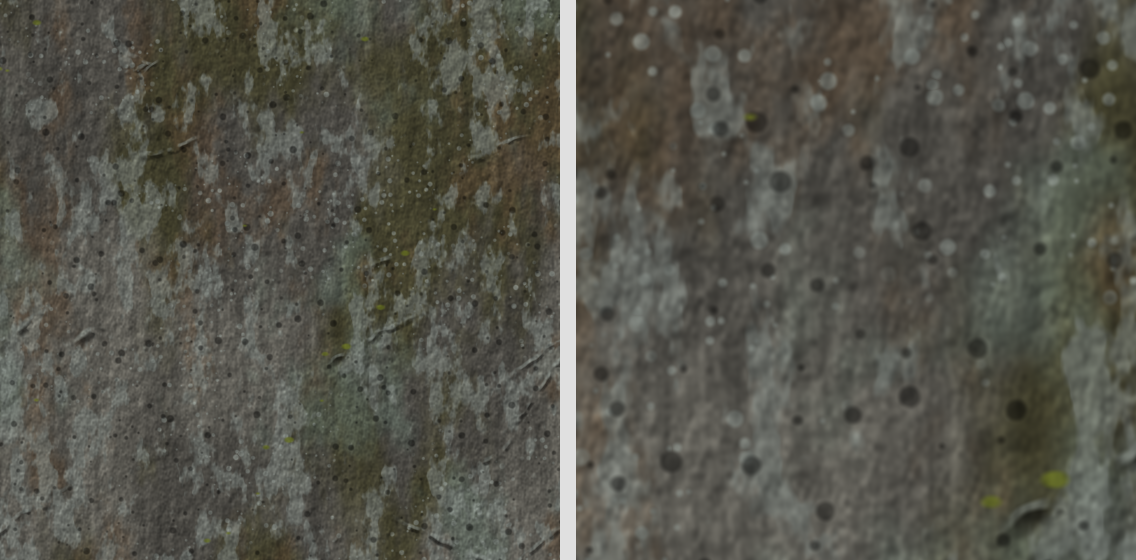
Left, the full canvas; right, a detail of the centre.
This texture is drawn by a Shadertoy shader. Its source:

```glsl
// Weathered dark stone wall with vertical stains, pale lichen flecks and diagonal scars.
#define STONE vec3(0.285, 0.278, 0.258)
#define OLIVE vec3(0.250, 0.242, 0.168)
#define PALE vec3(0.385, 0.378, 0.350)
#define RUST vec3(0.330, 0.260, 0.190)
#define VERDIGRIS vec3(0.360, 0.410, 0.370)
#define LICHEN vec3(0.455, 0.480, 0.460)
#define MOSS vec3(0.400, 0.440, 0.120)
#define FLECK_SCALE vec2(36.0, 20.0)
#define STREAK 0.30
#define RELIEF 1.2
#define GRAIN 0.32
#define SCARS 16

float hash(vec2 p) {
    return fract(sin(dot(p, vec2(127.1, 311.7))) * 43758.5453);
}

float noise(vec2 p) {
    vec2 i = floor(p), f = fract(p);
    f = f * f * (3.0 - 2.0 * f);
    return mix(mix(hash(i), hash(i + vec2(1, 0)), f.x),
               mix(hash(i + vec2(0, 1)), hash(i + vec2(1, 1)), f.x), f.y);
}

// Layered noise, normalised to 0..1
float fbm(vec2 p, int octaves) {
    float sum = 0.0, total = 0.0, amp = 0.5;
    for (int i = 0; i < octaves; i++) {
        sum += amp * noise(p);
        total += amp;
        amp *= 0.55;
        p = mat2(0.8, 0.6, -0.6, 0.8) * p * 2.03 + 17.3;
    }
    return sum / total;
}

// Soft round spots, one per occupied grid cell
float spots(vec2 p, float density) {
    vec2 cell = floor(p);
    float cover = 0.0;
    for (int y = -1; y <= 1; y++)
    for (int x = -1; x <= 1; x++) {
        vec2 id = cell + vec2(x, y);
        vec2 centre = id + vec2(hash(id + 3.1), hash(id + 7.7));
        float radius = mix(0.12, 0.42, pow(hash(id + 11.3), 2.0));
        float spot = 1.0 - smoothstep(radius - 0.15, radius + 0.1, length(p - centre));
        cover = max(cover, spot * step(hash(id + 19.9), density));
    }
    return cover;
}

// Rough ridges rising to the right: x is the lit edge, y the shadow below it
vec2 scars(vec2 p) {
    vec2 warped = p + 0.035 * (vec2(fbm(p * 14.0, 3), fbm(p * 14.0 + 40.0, 3)) - 0.5);
    float broken = smoothstep(0.38, 0.62, fbm(p * 45.0 + 9.0, 3));
    vec2 mark = vec2(0);
    for (int i = 0; i < SCARS; i++) {
        vec2 id = vec2(float(i), 5.0);
        vec2 centre = vec2(hash(id), hash(id + 2.3));
        float angle = mix(0.3, 0.85, hash(id + 4.1));
        if (hash(id + 6.7) < 0.25) angle = -angle;
        vec2 dir = vec2(cos(angle), sin(angle)), q = warped - centre;
        float halfLength = mix(0.025, 0.13, pow(hash(id + 8.9), 2.0));
        float along = dot(q, dir), across = dot(q, vec2(-dir.y, dir.x));
        float taper = 1.0 - smoothstep(0.5 * halfLength, halfLength, abs(along));
        float lit = 1.0 - smoothstep(0.001, 0.006, abs(across));
        float shade = 1.0 - smoothstep(0.001, 0.007, abs(across + 0.007));
        mark = max(mark, vec2(lit, shade) * taper * broken);
    }
    return mark;
}

float height(vec2 p) {
    return fbm(p * vec2(62.0, 46.0), 3);
}

void mainImage(out vec4 fragColor, in vec2 fragCoord) {
    vec2 p = fragCoord / iResolution.y;

    // Broad stains, stretched downwards
    vec3 col = mix(STONE, OLIVE, smoothstep(0.40, 0.62, fbm(p * vec2(7.0, 3.0) + 3.0, 5)));
    col = mix(col, PALE, 0.75 * smoothstep(0.45, 0.66, fbm(p * vec2(6.0, 2.5) + 20.0, 5)));
    col = mix(col, RUST, 0.50 * smoothstep(0.55, 0.74, fbm(p * vec2(11.0, 6.0) + 51.0, 5)));
    col = mix(col, VERDIGRIS, 0.60 * smoothstep(0.56, 0.72, fbm(p * vec2(6.0, 4.0) + 77.0, 5)));

    // Narrow vertical runs
    float runs = 0.6 * noise(p * vec2(75.0, 5.0)) + 0.4 * noise(p * vec2(150.0, 14.0) + 30.0);
    col *= 1.0 + STREAK * (runs - 0.5);

    // Ragged lichen flecks, gathered in patches
    float patches = fbm(p * vec2(8.0, 4.0) + 33.0, 3) - 0.5;
    float fleck = fbm(p * FLECK_SCALE + 60.0, 4) + 0.5 * patches + 0.12 * (runs - 0.5);
    col = mix(col, LICHEN, 0.60 * smoothstep(0.55, 0.69, fleck));
    float clusters = smoothstep(0.42, 0.62, fbm(p * 9.0 + 12.0, 3));
    col = mix(col, LICHEN * 1.08, 0.60 * spots(p * 75.0, 0.28) * clusters);

    // Scars, pits and fine relief lit from the upper left
    vec2 scar = scars(p);
    col *= 1.0 - 0.45 * scar.y;
    col = mix(col, LICHEN * 1.08, 0.60 * scar.x);
    col *= 1.0 - 0.40 * spots(p * 60.0 + 90.0, 0.12);
    float slope = height(p) - height(p + vec2(-0.002, 0.0025));
    col *= 1.0 + RELIEF * slope;

    // Rare bright moss and fine grain
    col = mix(col, MOSS, 0.70 * spots(p * vec2(38.0, 60.0) + 200.0, 0.006));
    float grain = 0.6 * noise(p * 240.0) + 0.4 * noise(p * 130.0 + 8.0);
    col *= 1.0 + GRAIN * (grain - 0.5);

    fragColor = vec4(clamp(col, 0.0, 1.0), 1.0);
}
```
